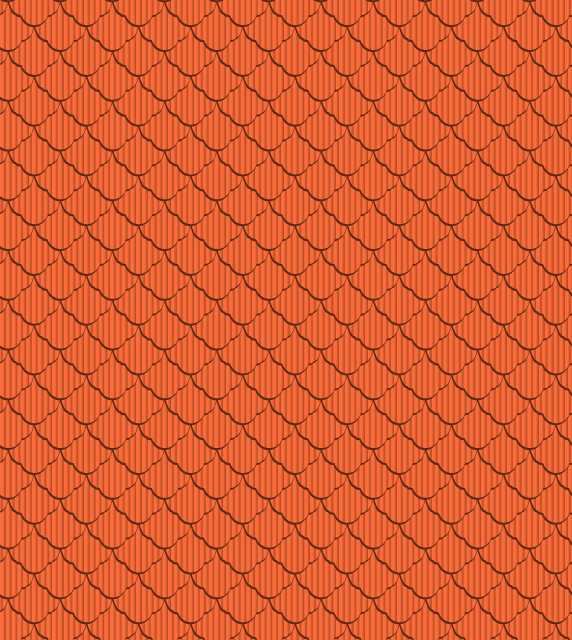
Give the GLSL for this pattern, as a Shadertoy shader.

```glsl
const float TILE_WIDTH = 0.0815;              // fraction of canvas height
const float ROW_STEP = 0.477;                 // in tile widths
const vec2 PHASE = vec2(0.165, 0.005);        // first tile tip from the top left
const vec2 SHADOW_SHIFT = vec2(-0.018, 0.039);
const vec2 RIM_SHIFT = vec2(0.0, 0.023);      // keeps the lit side outlined
const float GROOVES = 9.0;                    // per tile
const vec2 LOBE_END = vec2(0.255, 0.19);      // end of the central lobe
const vec2 NOTCH_END = vec2(0.36, 0.238);     // end of the small side lobe
const float ARC_SPAN = 0.93;                  // part of a quarter circle used
const int SAMPLES = 4;                        // antialiasing grid side

const vec3 CLAY = vec3(0.985, 0.425, 0.22);
const vec3 CLAY_SHADE = vec3(0.79, 0.335, 0.18);
const vec3 CREASE = vec3(0.64, 0.275, 0.15);
const vec3 OUTLINE = vec3(0.37, 0.16, 0.08);

// Circular rise from 0 to 1, flat at the start and steep at the end
float arcRise(float t) {
    t *= ARC_SPAN;
    return (1.0 - sqrt(1.0 - t * t)) / (1.0 - sqrt(1.0 - ARC_SPAN * ARC_SPAN));
}

// Height of the scalloped rim above the tile tip
float rimHeight(float x) {
    x = abs(x);
    if (x < LOBE_END.x) return LOBE_END.y * arcRise(x / LOBE_END.x);
    if (x < NOTCH_END.x) {
        float t = (x - LOBE_END.x) / (NOTCH_END.x - LOBE_END.x);
        return mix(LOBE_END.y, NOTCH_END.y, arcRise(t));
    }
    float t = (x - NOTCH_END.x) / (0.5 - NOTCH_END.x);
    return mix(NOTCH_END.y, ROW_STEP, t * t);
}

// Horizontal position within a tile, alternate rows staggered by half
float tileX(float x, float row) {
    return fract(x + 0.5 * mod(row, 2.0) + 0.5) - 0.5;
}

bool covers(float row, vec2 p) {
    return p.y < row * ROW_STEP - rimHeight(tileX(p.x, row));
}

bool shades(float row, vec2 p) {
    return covers(row, p - SHADOW_SHIFT) || covers(row, p - RIM_SHIFT);
}

vec3 grooveColor(float x) {
    float t = fract((x + 0.5) * GROOVES);
    vec3 color = mix(CLAY, CLAY_SHADE, smoothstep(0.45, 0.83, t));
    return mix(color, CREASE, smoothstep(0.87, 0.96, t));
}

vec3 roofColor(vec2 p) {
    float row = ceil(p.y / ROW_STEP);
    bool onUpperRow = covers(row, p);
    if (shades(row - 1.0, p) || (!onUpperRow && shades(row, p))) return OUTLINE;
    return grooveColor(tileX(p.x, onUpperRow ? row : row + 1.0));
}

void mainImage(out vec4 fragColor, in vec2 fragCoord) {
    vec3 sum = vec3(0.0);
    for (int j = 0; j < SAMPLES; j++) {
        for (int i = 0; i < SAMPLES; i++) {
            vec2 jitter = (vec2(i, j) + 0.5) / float(SAMPLES) - 0.5;
            vec2 p = (fragCoord + jitter) / iResolution.y;
            p.y = 1.0 - p.y;                  // rows run downwards
            sum += roofColor(p / TILE_WIDTH - PHASE);
        }
    }
    fragColor = vec4(sum / float(SAMPLES * SAMPLES), 1.0);
}
```
